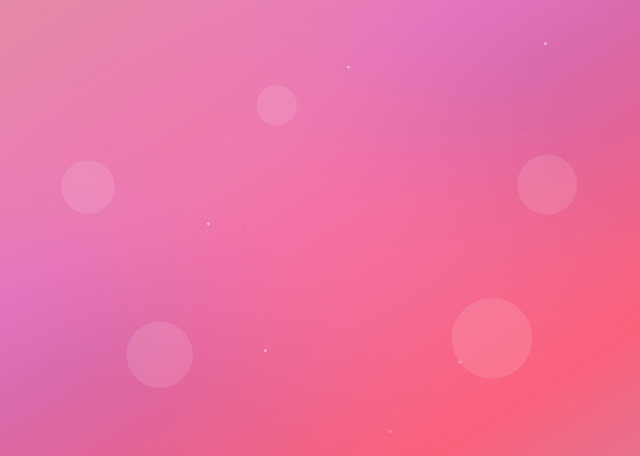
This background is drawn by a Shadertoy shader. Its source:

```glsl
// A soft pink, violet and coral diagonal wash with translucent discs and specks.
// Two colour ramps run along the diagonal, one for the middle and one for the
// sides; they blend by distance from it, then white circles are laid on top.

const int STOPS = 7;
const float STOP_AT[STOPS] = float[](0.0, 0.35, 0.7, 0.95, 1.2, 1.7, 2.0);

const vec3 MIDDLE[STOPS] = vec3[](
    vec3(0.898, 0.541, 0.659), vec3(0.918, 0.502, 0.682),
    vec3(0.933, 0.478, 0.678), vec3(0.949, 0.443, 0.647),
    vec3(0.957, 0.425, 0.600), vec3(0.980, 0.384, 0.486),
    vec3(0.910, 0.439, 0.560));

const vec3 SIDES[STOPS] = vec3[](
    vec3(0.898, 0.541, 0.659), vec3(0.914, 0.514, 0.718),
    vec3(0.886, 0.455, 0.745), vec3(0.850, 0.420, 0.675),
    vec3(0.878, 0.392, 0.596), vec3(0.984, 0.380, 0.478),
    vec3(0.910, 0.439, 0.560));

// Disc centre and radius, in canvas heights
const vec3 DISCS[5] = vec3[](
    vec3(0.193, 0.590, 0.0586), vec3(0.607, 0.769, 0.0440),
    vec3(1.200, 0.595, 0.0655), vec3(0.350, 0.222, 0.0725),
    vec3(1.079, 0.258, 0.0880));

// Speck centre and opacity
const vec3 SPECKS[6] = vec3[](
    vec3(1.196, 0.904, 0.50), vec3(0.764, 0.853, 0.50),
    vec3(0.457, 0.509, 0.50), vec3(0.582, 0.231, 0.50),
    vec3(1.008, 0.206, 0.40), vec3(0.856, 0.054, 0.30));

const float DISC_OPACITY = 0.11;
const float SPECK_RADIUS = 0.0029;

vec3 ramp(vec3 colours[STOPS], float t) {
    vec3 colour = colours[0];
    for (int i = 1; i < STOPS; i++) {
        float part = (t - STOP_AT[i - 1]) / (STOP_AT[i] - STOP_AT[i - 1]);
        colour = mix(colour, colours[i], clamp(part, 0.0, 1.0));
    }
    return colour;
}

float circle(vec2 p, vec2 centre, float radius, float blur) {
    return 1.0 - smoothstep(-blur, blur, length(p - centre) - radius);
}

vec3 wash(vec2 uv) {
    vec2 fromTop = vec2(uv.x, 1.0 - uv.y);
    float along = dot(fromTop, vec2(0.94, 1.06));
    float across = abs(fromTop.x - fromTop.y);
    float side = smoothstep(0.05, 0.75, across);
    return mix(ramp(MIDDLE, along), ramp(SIDES, along), side);
}

void mainImage(out vec4 fragColor, in vec2 fragCoord) {
    vec2 p = fragCoord / iResolution.y;
    float blur = 0.75 / iResolution.y;
    vec3 colour = wash(fragCoord / iResolution.xy);

    // Large translucent discs
    for (int i = 0; i < DISCS.length(); i++) {
        float cover = circle(p, DISCS[i].xy, DISCS[i].z, blur);
        colour = mix(colour, vec3(1.0), DISC_OPACITY * cover);
    }

    // Tiny bright specks
    for (int i = 0; i < SPECKS.length(); i++) {
        float cover = circle(p, SPECKS[i].xy, SPECK_RADIUS, blur);
        colour = mix(colour, vec3(1.0), SPECKS[i].z * cover);
    }

    fragColor = vec4(colour, 1.0);
}
```
